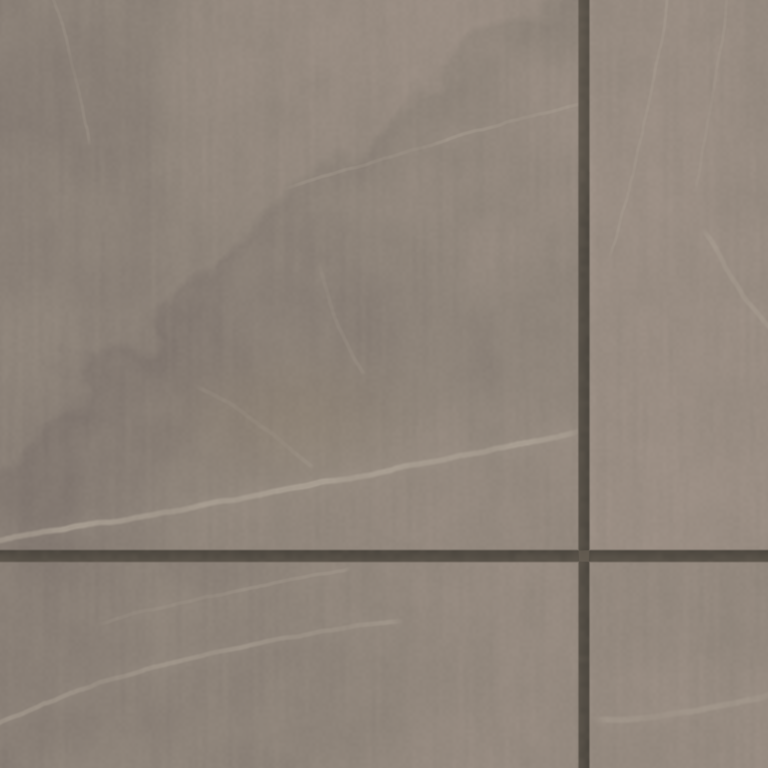
A WebGL 2 fragment shader for this texture:

```glsl
#version 300 es
precision highp float;
// Large taupe stone tiles with cloudy patches, pale veins and dark joints.

uniform vec2 u_resolution;
out vec4 outColor;

const vec2 JOINT_POS = vec2(0.7604, 0.2760);
const vec2 JOINT_HALF = vec2(0.0072, 0.0078);
const float TILE_PERIOD = 1.0;
const vec3 STONE_DARK = vec3(0.51, 0.47, 0.44);
const vec3 STONE_MID = vec3(0.56, 0.52, 0.48);
const vec3 STONE_LIGHT = vec3(0.61, 0.56, 0.52);
const vec3 STONE_WARM = vec3(0.58, 0.53, 0.46);
const vec3 VEIN_COLOR = vec3(0.68, 0.64, 0.59);
const vec3 JOINT_DARK = vec3(0.29, 0.27, 0.24);
const vec3 JOINT_LIGHT = vec3(0.38, 0.35, 0.31);
const float VEIN_WOBBLE = 0.010;
const float GRAIN = 0.012;

float hash(vec2 p) {
  vec3 q = fract(p.xyx * 0.1031);
  q += dot(q, q.yzx + 33.33);
  return fract((q.x + q.y) * q.z);
}

float noise(vec2 p) {
  vec2 i = floor(p), f = fract(p);
  f = f * f * (3.0 - 2.0 * f);
  return mix(mix(hash(i), hash(i + vec2(1, 0)), f.x),
             mix(hash(i + vec2(0, 1)), hash(i + vec2(1, 1)), f.x), f.y);
}

float fbm(vec2 p) {
  float sum = 0.0, amp = 0.5;
  for (int i = 0; i < 5; i++) {
    sum += amp * noise(p);
    p = mat2(1.6, 1.2, -1.2, 1.6) * p + 17.3;
    amp *= 0.5;
  }
  return sum;
}

// Wavering pale line from a to b, faded at its ends
float vein(vec2 p, vec2 a, vec2 b, float bend, float halfWidth) {
  float len = distance(a, b);
  vec2 dir = (b - a) / len;
  vec2 q = vec2(dot(p - a, dir), dot(p - a, vec2(-dir.y, dir.x)));
  float s = q.x / len;
  float path = bend * 4.0 * s * (1.0 - s)
             + VEIN_WOBBLE * (fbm(vec2(q.x * 16.0, a.y * 90.0) + 40.0) - 0.5);
  float d = abs(q.y - path);
  float soft = halfWidth + 0.7 / u_resolution.y;
  float line = 1.0 - smoothstep(0.2 * soft, soft, d);
  float halo = 0.22 * exp(-d / (halfWidth * 3.0));
  float ends = smoothstep(0.0, 0.08, s) * (1.0 - smoothstep(0.96, 1.0, s));
  return (line + halo) * ends * (0.5 + 0.7 * noise(p * 22.0 + 50.0));
}

float veins(vec2 p) {
  float v = 0.72 * vein(p, vec2(-0.08, 0.285), vec2(0.765, 0.441), -0.006, 0.0050);
  v += 0.32 * vein(p, vec2(0.36, 0.750), vec2(0.765, 0.869), 0.004, 0.0026);
  v += 0.42 * vein(p, vec2(-0.05, 0.040), vec2(0.53, 0.192), 0.024, 0.0040);
  v += 0.25 * vein(p, vec2(0.12, 0.184), vec2(0.46, 0.262), 0.004, 0.0028);
  v += 0.28 * vein(p, vec2(0.873, 1.03), vec2(0.792, 0.66), 0.008, 0.0022);
  v += 0.20 * vein(p, vec2(0.95, 1.03), vec2(0.905, 0.75), 0.003, 0.0022);
  v += 0.36 * vein(p, vec2(0.915, 0.705), vec2(1.03, 0.540), -0.006, 0.0042);
  v += 0.40 * vein(p, vec2(0.77, 0.062), vec2(1.03, 0.102), -0.008, 0.0055);
  v += 0.22 * vein(p, vec2(0.060, 1.03), vec2(0.118, 0.81), 0.004, 0.0024);
  v += 0.20 * vein(p, vec2(0.415, 0.66), vec2(0.475, 0.51), -0.008, 0.0030);
  v += 0.20 * vein(p, vec2(0.25, 0.500), vec2(0.41, 0.390), 0.006, 0.0034);
  return v;
}

vec3 stone(vec2 p, vec2 tile) {
  vec2 q = p + 5.0 + 7.0 * (tile + 2.0);
  float right = step(-0.5, tile.x), upper = step(-0.5, tile.y);
  float mainTile = upper * (1.0 - right);
  float cloud = fbm(q * 4.5) - 0.48;
  float fine = fbm(q * 19.0) - 0.48;
  // Tone runs from dark (0) through mid (0.5) to light (1)
  float tone = mix(0.34 + 0.30 * smoothstep(0.05, 0.65, p.x), 0.88, right);
  tone -= 0.16 * right * (1.0 - upper);
  tone += mainTile * 0.32 * smoothstep(0.19, 0.25, p.x) * smoothstep(0.55, 0.95, p.y);
  // Darker cloud with a ragged diagonal edge
  float depth = dot(p - vec2(0.03, 0.43), vec2(0.68, -0.73)) + 0.22 * cloud + 0.07 * fine;
  float patchMask = smoothstep(-0.008, 0.018, depth) * exp(-6.0 * max(depth, 0.0));
  tone -= mainTile * 0.42 * patchMask;
  tone += 0.55 * cloud + 0.32 * fine;
  // Vertical brushing
  tone += 0.16 * (noise(vec2(q.x * 150.0, q.y * 9.0)) - 0.5);
  tone = clamp(tone, -0.1, 1.1);
  vec3 color = tone < 0.5 ? mix(STONE_DARK, STONE_MID, tone * 2.0)
                          : mix(STONE_MID, STONE_LIGHT, tone * 2.0 - 1.0);
  vec2 warm = (p - vec2(0.38, 0.46)) / vec2(0.13, 0.07);
  color = mix(color, STONE_WARM, 0.4 * exp(-dot(warm, warm)));
  color = mix(color, VEIN_COLOR, clamp(veins(p), 0.0, 0.8));
  return color + GRAIN * (noise(q * 230.0) - 0.5);
}

void main() {
  vec2 p = gl_FragCoord.xy / u_resolution;
  vec2 cell = (p - JOINT_POS) / TILE_PERIOD;
  vec2 toJoint = (fract(cell + 0.5) - 0.5) * TILE_PERIOD;
  vec3 color = stone(p, floor(cell));

  // Joints: shaded across their width, paler where they cross
  vec2 edge = abs(toJoint) - JOINT_HALF;
  vec2 soft = vec2(0.0012) + 0.5 / u_resolution;
  vec2 joint = 1.0 - smoothstep(-soft, soft, edge);
  vec2 across = clamp(toJoint / JOINT_HALF * 0.5 + 0.5, 0.0, 1.0);
  float lit = mix(0.75 - 0.6 * across.y, 0.65 - 0.5 * across.x, joint.x);
  lit += joint.x * 0.35 * smoothstep(0.70, 0.80, p.y);
  lit = max(lit, 1.1 * joint.x * joint.y) + 0.3 * (noise(p * 120.0) - 0.5);
  color += 0.02 * exp(-max(edge.x, 0.0) * 250.0) * step(0.0, toJoint.x);
  color = mix(color, mix(JOINT_DARK, JOINT_LIGHT, lit), max(joint.x, joint.y));
  outColor = vec4(color, 1.0);
}
```
